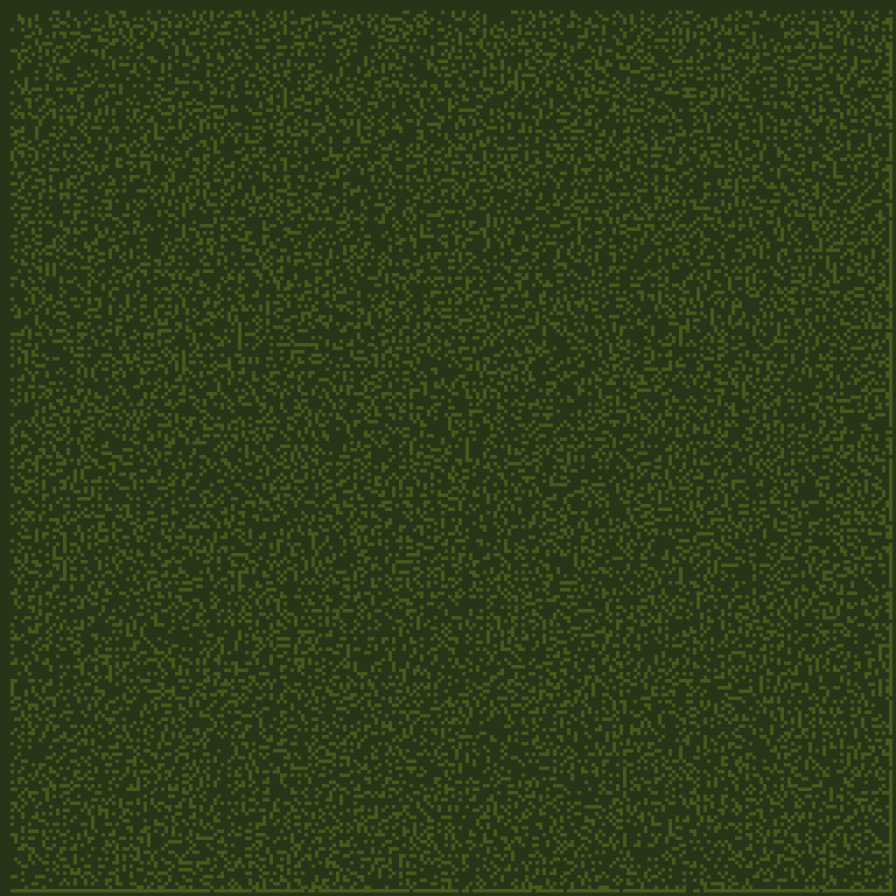
This texture is drawn by a three.js fragment shader. Its source:

```glsl
// Dark green field of fine square grains that join into thin, maze-like strokes.
varying vec2 vUv;

const float CELLS = 256.0;          // grains across the canvas
const float SEED_SHARE = 0.315;     // share of cells that may light up
const float MAX_CROWD = 2.5;        // stronger neighbours a grain tolerates
const float RIM_SHARE = 0.92;       // share of lit cells along the rim lines
const vec2 FIELD_MIN = vec2(3.0, 1.0);
const vec2 FIELD_MAX = vec2(254.0, 252.0);
const vec3 MOSS_DARK = vec3(0.150, 0.206, 0.090);
const vec3 MOSS_LIGHT = vec3(0.292, 0.352, 0.110);

// Sine-free hash of a cell, 0 to 1
float hash(vec2 cell) {
  vec3 p = fract(cell.xyx * 0.1031);
  p += dot(p, p.yzx + 33.33);
  return fract((p.x + p.y) * p.z);
}

// 1 inside the inclusive cell range, else 0
float insideRange(vec2 cell, vec2 low, vec2 high) {
  vec2 inside = step(low - 0.5, cell) * step(cell, high + 0.5);
  return inside.x * inside.y;
}

// Seeds survive unless crowded by stronger ones, so no solid blocks form
float thinGrain(vec2 cell, float seedShare, float maxCrowd) {
  float rank = hash(cell);
  float crowd = 0.0;
  for (int y = -1; y <= 1; y++) {
    for (int x = -1; x <= 1; x++) {
      float other = hash(cell + vec2(float(x), float(y)));
      crowd += other < rank ? 1.0 : 0.0;
    }
  }
  return step(rank, seedShare) * step(crowd, maxCrowd);
}

// Grains within the field, closed by lines at its right and lower rims
float litCell(vec2 cell) {
  float field = insideRange(cell, FIELD_MIN, FIELD_MAX);
  bool onRim = cell.x > FIELD_MAX.x - 0.5 || cell.y < FIELD_MIN.y + 0.5;
  float grain = onRim
    ? step(hash(cell + 400.0), RIM_SHARE)
    : thinGrain(cell, SEED_SHARE, MAX_CROWD);
  return field * grain;
}

// Square cells with narrow soft borders
float softCells(vec2 position) {
  vec2 grid = position - 0.5;
  vec2 cell = floor(grid);
  vec2 blend = smoothstep(0.3, 0.7, fract(grid));
  float lower = mix(litCell(cell), litCell(cell + vec2(1.0, 0.0)), blend.x);
  float upper = mix(litCell(cell + vec2(0.0, 1.0)), litCell(cell + 1.0), blend.x);
  return mix(lower, upper, blend.y);
}

void main() {
  float light = softCells(vUv * CELLS);
  gl_FragColor = vec4(mix(MOSS_DARK, MOSS_LIGHT, light), 1.0);
}
```
